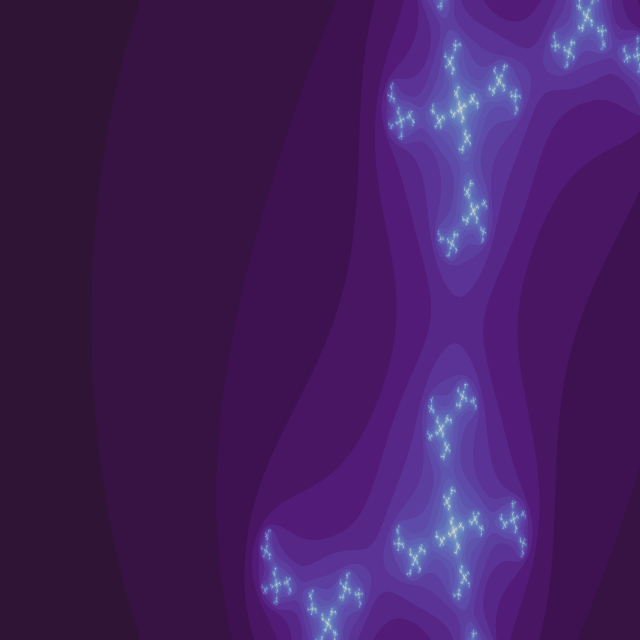
This background is drawn by a Shadertoy shader. Its source:

```glsl
// Draws a banded escape-time Julia set: blue-white fractal dust in nested violet contours.

const vec2 VIEW_MIN = vec2(-2.5, -1.0);   // complex plane at the lower left
const vec2 VIEW_SIZE = vec2(3.5, 2.0);    // complex plane span of the canvas
const vec2 JULIA_SEED = vec2(0.4165, -0.6835);
const float ESCAPE_RADIUS = 2.0;
const int MAX_STEPS = 50;
const int SAMPLES = 2;                    // samples per pixel along each axis

// Colour stops, one for every two escape steps
const float STEPS_PER_STOP = 2.0;
const int STOP_COUNT = 15;
const vec3 STOPS[STOP_COUNT] = vec3[STOP_COUNT](
    vec3(0.185, 0.078, 0.212), vec3(0.245, 0.070, 0.312), vec3(0.322, 0.106, 0.468),
    vec3(0.356, 0.198, 0.588), vec3(0.369, 0.290, 0.660), vec3(0.373, 0.370, 0.700),
    vec3(0.385, 0.457, 0.730), vec3(0.425, 0.540, 0.748), vec3(0.490, 0.615, 0.760),
    vec3(0.580, 0.685, 0.775), vec3(0.690, 0.755, 0.800), vec3(0.790, 0.810, 0.840),
    vec3(0.870, 0.845, 0.882), vec3(0.875, 0.820, 0.830), vec3(0.835, 0.745, 0.695));

vec2 complexSquare(vec2 z) {
    return vec2(z.x * z.x - z.y * z.y, 2.0 * z.x * z.y);
}

// Number of steps before the orbit of z leaves the escape disc
int escapeSteps(vec2 z, vec2 seed, float radius) {
    int steps = 0;
    for (int i = 0; i < MAX_STEPS; i++) {
        if (dot(z, z) > radius * radius) break;
        z = complexSquare(z) + seed;
        steps++;
    }
    return steps;
}

// Blend between neighbouring colour stops
vec3 bandColor(int steps) {
    float position = min(float(steps) / STEPS_PER_STOP, float(STOP_COUNT - 1));
    int lower = int(floor(position));
    int upper = min(lower + 1, STOP_COUNT - 1);
    return mix(STOPS[lower], STOPS[upper], fract(position));
}

vec3 juliaColor(vec2 uv) {
    vec2 z = VIEW_MIN + uv * VIEW_SIZE;
    return bandColor(escapeSteps(z, JULIA_SEED, ESCAPE_RADIUS));
}

void mainImage(out vec4 fragColor, in vec2 fragCoord) {
    // Average a grid of samples to smooth the band edges
    vec3 total = vec3(0.0);
    for (int y = 0; y < SAMPLES; y++) {
        for (int x = 0; x < SAMPLES; x++) {
            vec2 offset = (vec2(x, y) + 0.5) / float(SAMPLES) - 0.5;
            total += juliaColor((fragCoord + offset) / iResolution.xy);
        }
    }
    fragColor = vec4(total / float(SAMPLES * SAMPLES), 1.0);
}
```
